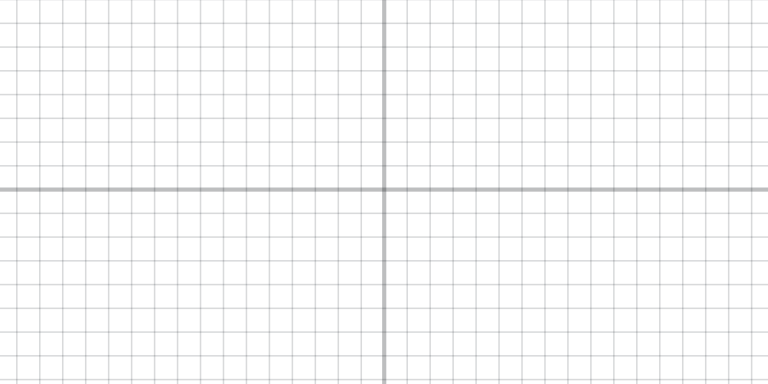
Give the GLSL for this pattern, as a WebGL 1 fragment shader.

```glsl
precision highp float;

// Graph paper: thin pale grey rules on white with two heavier axes.
// Each direction measures its distance to the nearest rule and to its axis;
// the two translucent layers multiply, so crossings come out darker.

uniform vec2 u_resolution;

// Smoothed coverage of a line of the given width at distance d.
float lineCoverage(float d, float width, float pixel) {
    return clamp((0.5 * width - d) / pixel + 0.5, 0.0, 1.0);
}

// Light passed by one family of parallel rules and its axis at zero.
vec3 ruledLayer(float position, float spacing, float pixel) {
    float ruleDistance = abs(fract(position / spacing + 0.5) - 0.5) * spacing;
    float rule = lineCoverage(ruleDistance, 0.0040, pixel);
    float axis = lineCoverage(abs(position), 0.0108, pixel);
    vec3 ruleTint = mix(vec3(1.0), vec3(0.850, 0.855, 0.860), rule);
    vec3 axisTint = mix(vec3(1.0), vec3(0.740, 0.745, 0.750), axis);
    return min(ruleTint, axisTint);
}

void main() {
    // Canvas height is one unit; the axes cross just above the centre.
    float pixel = 1.0 / u_resolution.y;
    vec2 crossing = vec2(0.5 * u_resolution.x * pixel + 0.0006, 0.5063);
    vec2 p = gl_FragCoord.xy * pixel - crossing;

    vec3 color = ruledLayer(p.x, 0.0598, pixel) * ruledLayer(p.y, 0.06185, pixel);
    gl_FragColor = vec4(color, 1.0);
}
```
